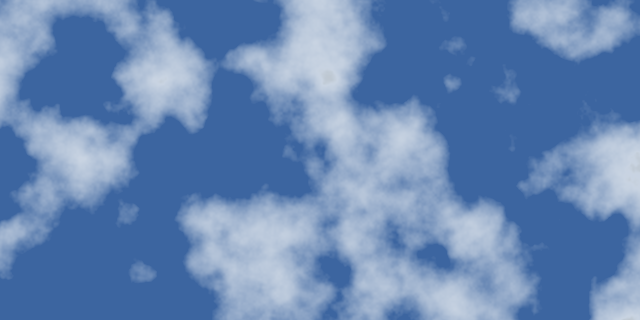
Reproduce this texture procedurally as a WebGL 2 fragment shader.

```glsl
#version 300 es
precision highp float;

#define CELLS 4.0
#define OCTAVES 6
#define GAIN 0.5
#define CLOUD_BASE 0.46
#define OPACITY 6.0
#define SKY vec3(0.237, 0.397, 0.628)
#define CLOUD vec3(0.90, 0.92, 0.94)
#define CORE vec3(0.82, 0.84, 0.85)

uniform vec2 u_resolution;
out vec4 fragColor;

// Integer hash of a lattice cell, 0 to 1
float hash(ivec2 cell, int seed) {
    uint h = uint(cell.x + 512) * 1597u + uint(cell.y + 512) * 51749u + uint(seed) * 7919u;
    h = (h ^ (h >> 15)) * 73244475u;
    h = (h ^ (h >> 13)) * 73244475u;
    h ^= h >> 16;
    return float(h & 65535u) / 65535.0;
}

// Cubing modulo a prime shuffles evenly spread values, keeping the cover balanced
float shuffled(ivec2 cell) {
    int n = (cell.x + 9 * cell.y) % 47;
    return float((n * n * n) % 47) / 46.0;
}

float lattice(ivec2 cell, int octave) {
    return octave == 0 ? shuffled(cell) : hash(cell, octave);
}

float valueNoise(vec2 p, int octave) {
    ivec2 cell = ivec2(floor(p));
    vec2 t = fract(p);
    t = t * t * (3.0 - 2.0 * t);
    float low = mix(lattice(cell, octave), lattice(cell + ivec2(1, 0), octave), t.x);
    float high = mix(lattice(cell + ivec2(0, 1), octave), lattice(cell + ivec2(1, 1), octave), t.x);
    return mix(low, high, t.y);
}

// Layered noise, each octave turned to hide the grid
float cloudField(vec2 p) {
    const mat2 TURN = mat2(0.8, 0.6, -0.6, 0.8);
    float sum = 0.0, total = 0.0, weight = 1.0;
    for (int i = 0; i < OCTAVES; i++) {
        sum += weight * valueNoise(p, i);
        total += weight;
        weight *= GAIN;
        p = TURN * p * 2.0;
    }
    return sum / total;
}

void main() {
    vec2 p = gl_FragCoord.xy / u_resolution.y;
    float field = cloudField(p * CELLS);

    // Light fades exponentially with cloud depth
    float cover = 1.0 - exp(-OPACITY * max(field - CLOUD_BASE, 0.0));

    // Thickest parts turn slightly grey
    vec3 cloud = mix(CLOUD, CORE, smoothstep(0.75, 0.80, field));
    fragColor = vec4(mix(SKY, cloud, cover), 1.0);
}
```
